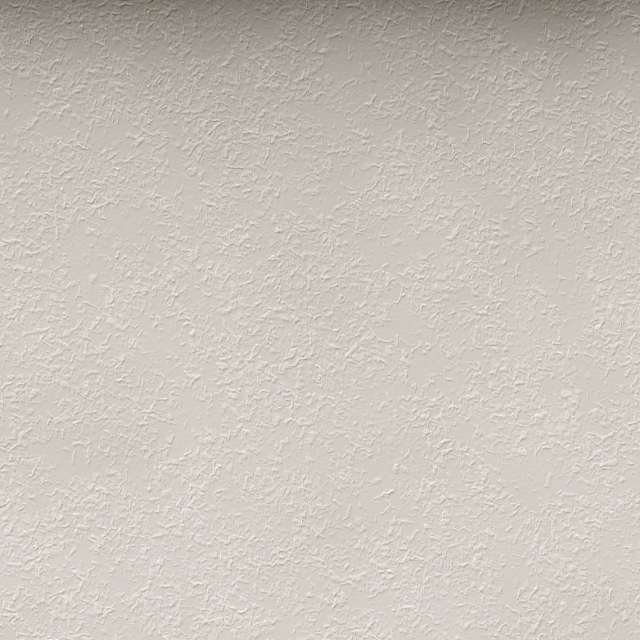
Write a Shadertoy shader that draws this texture.

```glsl
// Off-white stucco wall with clustered raised chips and crumbs, shaded along the top edge.

const vec3 LIGHT_PLASTER = vec3(0.840, 0.821, 0.792);
const vec3 DARK_PLASTER = vec3(0.500, 0.474, 0.434);
const float CHIP_CELLS = 66.0;       // large chip cells across the canvas
const float CRUMB_CELLS = 118.0;     // small crumb cells across the canvas
const int PIECES_PER_CELL = 2;
const vec2 HALF_LENGTH = vec2(0.03, 0.72);  // range, in cells
const vec2 HALF_WIDTH = vec2(0.12, 0.30);   // range, in cells
const float CRUMB_HEIGHT = 0.62;
const vec2 LIGHT_DIR = vec2(-0.40, 0.92);
const float LIGHT_STEP = 0.0027;
const float HIGHLIGHT = 0.078;
const float SHADOW = 0.106;
const float TOP_GLOW = 0.026;
const float GRAIN = 0.020;
const float MOTTLE = 0.022;

float hash(vec2 p) {
    vec3 q = fract(vec3(p.xyx) * 0.1031);
    q += dot(q, q.yzx + 33.33);
    return fract((q.x + q.y) * q.z);
}

float noise(vec2 p) {
    vec2 i = floor(p), f = fract(p);
    f = f * f * (3.0 - 2.0 * f);
    return mix(mix(hash(i), hash(i + vec2(1, 0)), f.x),
               mix(hash(i + vec2(0, 1)), hash(i + vec2(1, 1)), f.x), f.y);
}

// Chance that a piece exists, high inside clusters and low in smooth patches
float pieceChance(vec2 uv) {
    float n = 0.35 * noise(uv * 15.0 + 4.0) + 0.65 * noise(uv * 34.0 + 17.0);
    return mix(0.14, 0.90, smoothstep(0.25, 0.62, n));
}

float capsule(vec2 p, vec2 axis, float halfLength) {
    return length(p - axis * clamp(dot(p, axis), -halfLength, halfLength));
}

// Height of one layer of ragged pieces, from 0 to about 1
float pieceHeight(vec2 uv, float cells, float layerSeed) {
    vec2 p = uv * cells;
    p += 0.50 * (vec2(noise(p * 2.1), noise(p * 2.1 + 51.0)) - 0.5);
    vec2 home = floor(p);
    float height = 0.0;
    for (int y = -1; y <= 1; y++)
    for (int x = -1; x <= 1; x++) {
        vec2 cell = home + vec2(x, y);
        float chance = pieceChance(cell / cells);
        for (int k = 0; k < PIECES_PER_CELL; k++) {
            vec2 seed = cell + layerSeed + 137.0 * float(k);
            if (hash(seed) > chance) continue;
            vec2 center = cell + vec2(hash(seed + 11.3), hash(seed + 23.7));
            float angle = 6.2832 * hash(seed + 37.1);
            float size = hash(seed + 41.9);
            float halfLength = mix(HALF_LENGTH.x, HALF_LENGTH.y, size * size);
            float width = mix(HALF_WIDTH.x, HALF_WIDTH.y, hash(seed + 59.3));
            width *= 1.0 - 0.30 * size * size;
            float d = capsule(p - center, vec2(cos(angle), sin(angle)), halfLength);
            float top = mix(0.25, 1.0, hash(seed + 67.7));
            float piece = top * (1.0 - smoothstep(0.1 * width, 1.45 * width, d));
            // Overlapping pieces pile up softly
            height = max(height, piece) + 0.35 * min(height, piece);
        }
    }
    return height;
}

// Chips and crumbs together
float wallHeight(vec2 uv) {
    return pieceHeight(uv, CHIP_CELLS, 200.0)
         + CRUMB_HEIGHT * pieceHeight(uv, CRUMB_CELLS, 611.0);
}

// Fine unevenness of the plaster
float grainHeight(vec2 uv) {
    return noise(uv * 240.0) + 0.7 * noise(uv * 120.0 + 9.0);
}

// Brightness of the flat wall, falling off towards the top edge
float wallShade(vec2 uv) {
    float depth = max(1.0 - uv.y, 0.0);
    depth *= 0.85 + 0.30 * noise(vec2(uv.x * 3.5 + 2.0, uv.y * 2.0));
    depth += 0.025 * smoothstep(0.90, 1.0, uv.x);
    return 0.846 - 0.23 * exp(-depth / 0.105) - 0.105 * exp(-depth / 0.35);
}

void mainImage(out vec4 fragColor, in vec2 fragCoord) {
    vec2 uv = fragCoord / iResolution.xy;
    vec2 towardLight = uv + LIGHT_DIR * LIGHT_STEP;

    // Slope facing the light brightens, slope facing away darkens
    float height = wallHeight(uv);
    float slope = height - wallHeight(towardLight);
    float relief = slope > 0.0 ? HIGHLIGHT * slope : SHADOW * slope;
    relief += TOP_GLOW * (height - 0.45);
    relief += GRAIN * (grainHeight(uv) - grainHeight(towardLight));

    // Broad, faint blotches
    float blotch = noise(uv * 6.0 + 3.0) + 0.5 * noise(uv * 17.0) - 0.75;

    float shade = wallShade(uv) + relief + MOTTLE * blotch;
    float tone = (shade - DARK_PLASTER.r) / (LIGHT_PLASTER.r - DARK_PLASTER.r);
    vec3 color = mix(DARK_PLASTER, LIGHT_PLASTER, tone);
    fragColor = vec4(clamp(color, 0.0, 1.0), 1.0);
}
```
